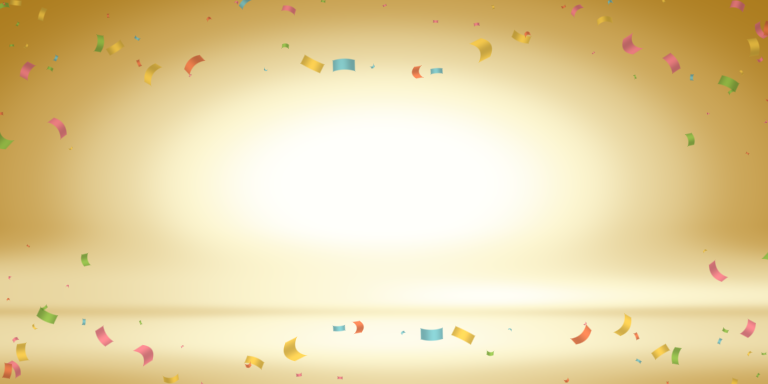
A WebGL 2 fragment shader for this background:

```glsl
#version 300 es
precision highp float;
// Golden studio backdrop with a bright central glow, a glossy floor and confetti around the rim.

uniform vec2 u_resolution;
out vec4 fragColor;

const vec3 CONFETTI[5] = vec3[5](
    vec3(0.88, 0.43, 0.25),   // orange
    vec3(0.90, 0.45, 0.50),   // pink
    vec3(0.42, 0.70, 0.72),   // blue
    vec3(0.52, 0.70, 0.25),   // green
    vec3(0.90, 0.73, 0.25));  // yellow

vec3 hash3(float n) {
    vec3 h = fract(n * vec3(0.1031, 0.1030, 0.0973));
    h += dot(h, h.yzx + 33.33);
    return fract((h.xxy + h.yzz) * h.zyx);
}

// Maps brightness to dark gold, gold, sand, cream and white.
vec3 goldRamp(float t) {
    vec3 c = mix(vec3(0.67, 0.48, 0.11), vec3(0.79, 0.64, 0.33), smoothstep(0.0, 0.27, t));
    c = mix(c, vec3(0.90, 0.82, 0.60), smoothstep(0.22, 0.57, t));
    c = mix(c, vec3(0.99, 0.965, 0.82), smoothstep(0.50, 0.82, t));
    return mix(c, vec3(1.0, 1.0, 0.985), smoothstep(0.76, 1.0, t));
}

float bell(float x, float width) {
    return exp(-x * x / (width * width));
}

float wallLight(vec2 p) {
    float r = length((p - vec2(1.0, 0.52)) / vec2(0.84, 0.42));
    return 1.04 * exp(-pow(r, 2.5));
}

float floorLight(vec2 p) {
    float light = 0.53 + 0.32 * bell(p.x - 1.03, 0.65);
    light += 0.16 * smoothstep(0.85, 1.4, p.x) * bell(p.y - 0.23, 0.04);
    light -= 0.13 * bell(p.y - 0.188, 0.016);
    light += 0.05 * bell(p.y - 0.12, 0.05);
    return light - 0.27 * smoothstep(0.11, -0.01, p.y);
}

// Draws one bent paper strip over the given colour.
vec3 addStrip(vec3 base, vec2 q, vec2 halfSize, float angle, float bend, vec3 tint) {
    float c = cos(angle), s = sin(angle);
    q = mat2(c, -s, s, c) * q;
    q.y += bend * (q.x * q.x / halfSize.x - 0.4 * halfSize.x);
    vec2 d = abs(q) - halfSize;
    float edge = max(d.x, d.y);
    float pixel = 1.0 / u_resolution.y;
    float shade = 0.95 + 0.12 * cos(q.x / halfSize.x * 3.0 + bend * 4.0);
    vec3 paper = tint * shade * mix(0.88, 1.12, base.b);
    return mix(base, paper, 0.88 * smoothstep(pixel, -pixel, edge));
}

// The scatter fills the upper half; a half turn repeats it below.
vec3 addConfetti(vec3 color, vec2 p) {
    vec2 center = vec2(1.01, 0.48);
    vec2 q = p.y < center.y ? 2.0 * center - p : p;
    for (int i = 0; i < 64; i++) {
        bool large = i < 28;
        vec3 place = hash3(float(i) + 3.0);
        vec3 look = hash3(float(i) + 91.0);

        // Spread along the width, crowding toward both sides.
        float u = large ? (float(i) + place.x) / 28.0 : (float(i - 28) + place.x) / 36.0;
        float x = 1.0 - cos(3.14159 * u);
        float reach = mix(0.20, 0.46, smoothstep(0.55, 0.95, abs(x - 1.0)));
        vec2 offset = q - vec2(x, 1.0 - reach * pow(place.y, 1.2));
        if (dot(offset, offset) > 0.003) continue;

        float size = large ? mix(0.014, 0.029, place.z) : mix(0.003, 0.009, place.z);
        vec2 halfSize = size * vec2(1.0, mix(0.35, 0.62, look.z));
        vec3 tint = CONFETTI[int(look.x * 4.99)];
        color = addStrip(color, offset, halfSize, look.y * 6.28318, look.z - 0.4, tint);
    }
    return color;
}

void main() {
    vec2 p = gl_FragCoord.xy / u_resolution.y;
    p.x += 1.0 - 0.5 * u_resolution.x / u_resolution.y;

    // The wall melts softly into the floor.
    float light = mix(wallLight(p), floorLight(p), smoothstep(0.42, 0.26, p.y));
    vec3 color = addConfetti(goldRamp(light), p);
    fragColor = vec4(clamp(color, 0.0, 1.0), 1.0);
}
```
